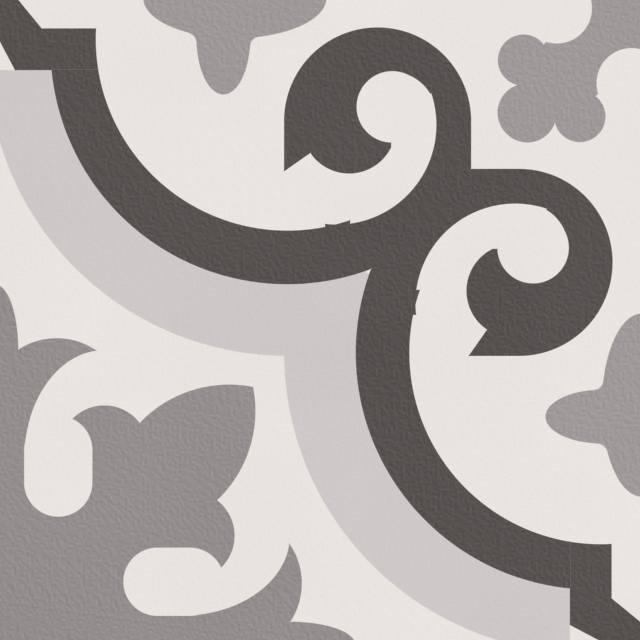
A three.js fragment shader for this pattern:

```glsl
varying vec2 vUv;

float hash(vec2 p) {
  return fract(sin(dot(p, vec2(41.3, 289.1))) * 4375.85);
}

float valueNoise(vec2 p) {
  vec2 i = floor(p), f = fract(p);
  f = f * f * (3.0 - 2.0 * f);
  return mix(mix(hash(i), hash(i + vec2(1, 0)), f.x),
             mix(hash(i + vec2(0, 1)), hash(i + vec2(1, 1)), f.x), f.y);
}

float circle(vec2 p, vec2 center, float radius) {
  return length(p - center) - radius;
}

float ellipse(vec2 p, vec2 center, vec2 radii) {
  p -= center;
  float k = length(p / radii);
  return k * (k - 1.0) / (length(p / (radii * radii)) + 1e-4);
}

float smoothUnion(float a, float b, float k) {
  float h = max(k - abs(a - b), 0.0) / k;
  return min(a, b) - 0.25 * h * h * k;
}

float fill(float d) {
  return smoothstep(0.0014, -0.0014, d);
}

// Dark band, its stepped corner and the curled scroll
float scrollwork(vec2 p) {
  float inner = circle(p, vec2(0.449, 0.061), 0.2995);
  float outer = circle(p, vec2(0.449, 0.074), 0.370);
  float band = max(max(outer, -inner), max(0.1085 - p.y, p.x - 0.547));

  float step1 = max(max(0.0445 - p.y, -inner), p.x - 0.25);
  float step2 = 0.77 * (p.x - 0.0286 - 0.82 * p.y);
  float leftCut = 0.88 * (0.53 * (p.y - 0.065) - p.x);
  float corner = max(min(step1, step2), max(p.y - 0.1095, leftCut));

  vec2 s = p - vec2(0.590, 0.189);
  float curl = length(vec2(s.x, min(s.y, 0.0))) - 0.146;
  float channel = circle(p, vec2(0.526, 0.195), 0.156);
  float trunk = max(max(curl, -channel), max(outer, 0.508 - p.x));

  float eye = circle(p, vec2(0.613, 0.167), 0.056);
  eye = min(eye, max(circle(p, vec2(0.612, 0.182), 0.070), 0.611 - p.x));
  float barb = 0.82 * (p.y - 0.264 + 0.7 * (p.x - 0.449));
  float lobe = circle(p, vec2(0.5455, 0.198), 0.073);
  float head = max(max(curl, -eye), min(min(barb, p.y - 0.146), lobe));
  return min(min(band, corner), min(trunk, head));
}

// Pale band that follows below the dark one
float paleBand(vec2 p) {
  float d = circle(p, vec2(0.449, 0.087), 0.469);
  float upper = circle(p, vec2(0.449, 0.074), 0.365);
  return max(max(d, -upper), max(0.1095 - p.y, p.x - 0.573));
}

// Half flower on the canvas edge
float edgeBlossom(vec2 p) {
  float cap = ellipse(p, vec2(0.367, -0.003), vec2(0.143, 0.0625));
  float tongue = ellipse(p, vec2(0.349, 0.059), vec2(0.042, 0.0885));
  return smoothUnion(cap, tongue, 0.015);
}

// Three-lobed leaf on the diagonal
float cornerTrefoil(vec2 p) {
  float neck = max(0.7 * (0.919 - p.x - p.y), 0.82 - p.x);
  neck = max(neck, -circle(p, vec2(0.870, 0.013), 0.055));
  float lobes = min(circle(p, vec2(0.818, 0.094), 0.040),
                    circle(p, vec2(0.823, 0.176), 0.0455));
  return min(neck, lobes);
}

// Large leafy flower in the lower left
float cornerFlower(vec2 p) {
  float hollow = length(p - vec2(0.091, clamp(p.y, 0.703, 0.754))) - 0.0534;
  float bay = ellipse(p, vec2(0.163, 0.716), vec2(0.125, 0.169));
  float leaf = circle(p, vec2(0.0885, 0.638), 0.1095);
  float stalk = ellipse(p, vec2(-0.0065, 0.547), vec2(0.035, 0.1015));
  float base = max(0.625 - p.y, p.x - 0.163);
  float side = max(min(min(leaf, stalk), base), -bay);
  float sepal = circle(p, vec2(0.163, 0.703), 0.0695);
  float petal = circle(p, vec2(0.358, 0.794), 0.193);
  float flower = min(min(sepal, petal), min(side, 0.690 - p.y));
  return max(flower, -hollow);
}

void main() {
  // Fold over the rising diagonal; y runs down from the top
  vec2 p = vec2(min(vUv.x, vUv.y), 1.0 - max(vUv.x, vUv.y));

  float grain = valueNoise(vUv * 260.0) - valueNoise(vUv * 260.0 + 0.6);
  float cloud = valueNoise(vUv * 9.0) - 0.5;

  vec3 cream = vec3(0.912, 0.895, 0.875);
  vec3 pale = vec3(0.800, 0.788, 0.783);
  vec3 gray = mix(vec3(0.572, 0.558, 0.553), vec3(0.615, 0.602, 0.598),
                  smoothstep(0.5, 1.3, vUv.x + vUv.y));
  vec3 charcoal = vec3(0.335, 0.322, 0.315);

  float ornaments = min(edgeBlossom(p), min(cornerTrefoil(p), cornerFlower(p)));
  float grayMask = fill(ornaments);
  float darkMask = fill(scrollwork(p));

  vec3 color = mix(cream, pale, fill(paleBand(p)));
  color = mix(color, gray, grayMask);
  color = mix(color, charcoal, darkMask);

  // Fine stone texture, stronger on the darker inks
  color += grain * (0.012 + 0.035 * max(grayMask, darkMask)) + cloud * 0.012;
  gl_FragColor = vec4(color, 1.0);
}
```
